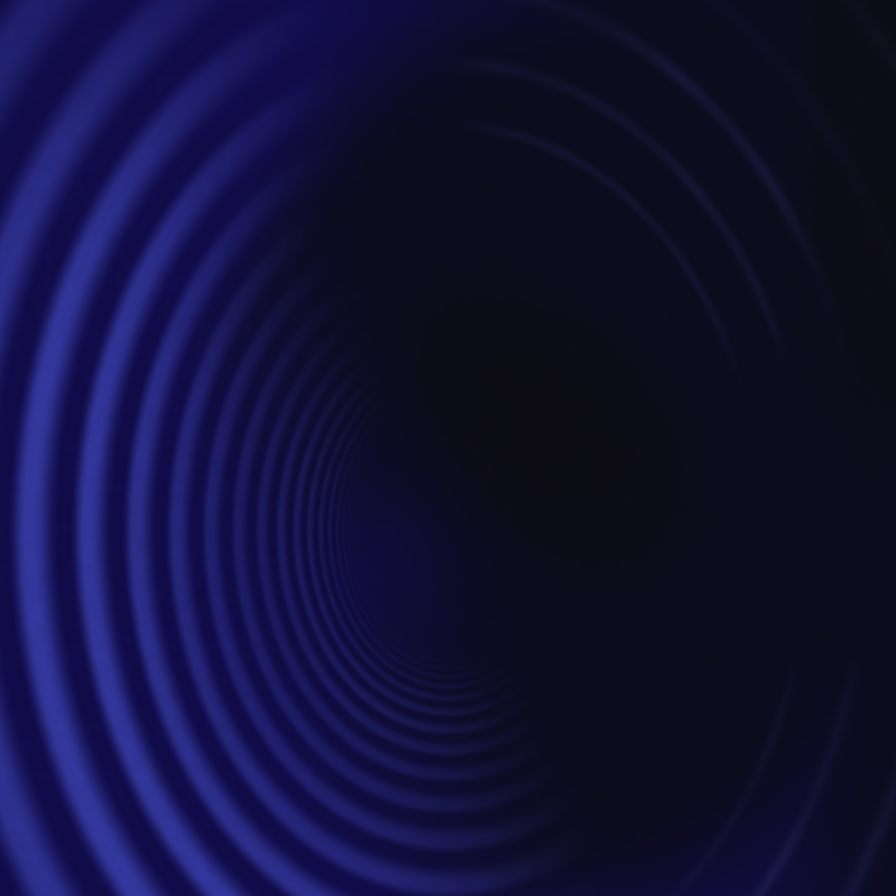
Write a Shadertoy shader that draws this background.

```glsl
// Dark blue ribbed tunnel: nested oval ridges lit from the left, fading into a black core.

const vec3 SHADOW = vec3(0.047, 0.046, 0.116);
const vec3 CORE   = vec3(0.050, 0.048, 0.062);
const vec3 WALL   = vec3(0.066, 0.047, 0.285);
const vec3 RIDGE  = vec3(0.200, 0.215, 0.610);
const vec3 RIM    = vec3(0.125, 0.125, 0.310);

const vec2  CENTER      = vec2(0.502, 0.408);
const float ASPECT      = 1.3;     // height of the ovals over their width
const float END_RADIUS  = 0.0846;  // radius the ridges converge to
const float RING_SPAN   = 0.3815;  // distance from there to ring zero
const float RING_RATIO  = 0.83;    // shrink from one ring to the next
const vec2  KEY_OUTER   = vec2(-0.95, -0.30);
const vec2  KEY_INNER   = vec2(-0.86, -0.51);
const vec2  RIM_DIR     = vec2(0.56, 0.83);
const vec2  LOW_RIM_DIR = vec2(0.80, -0.60);
const vec2  CORE_POS    = vec2(0.61, 0.52);
const vec2  GLOW_POS    = vec2(0.425, 0.37);
const float GRAIN_SCALE = 90.0;
const float GRAIN       = 0.02;

float hash(vec2 p) {
    vec3 q = fract(vec3(p.xyx) * 0.1031);
    q += dot(q, q.yzx + 33.33);
    return fract((q.x + q.y) * q.z);
}

float valueNoise(vec2 p) {
    vec2 i = floor(p), f = fract(p);
    f = f * f * (3.0 - 2.0 * f);
    return mix(mix(hash(i), hash(i + vec2(1, 0)), f.x),
               mix(hash(i + vec2(0, 1)), hash(i + vec2(1, 1)), f.x), f.y);
}

// Ring index, growing inward; ring spacing shrinks geometrically.
float ringPhase(float radius) {
    return log(max(radius - END_RADIUS, 0.001) / RING_SPAN) / log(RING_RATIO);
}

// Broad ridge with a crisp outer edge and a soft inner one.
float ridgeProfile(float f) {
    return smoothstep(-0.38, -0.10, f) * (1.0 - smoothstep(0.0, 0.44, f));
}

// Blue wall light, bounded by a slanted shadow edge.
float wallLight(vec2 p, float radius) {
    float edge = p.x + 0.37 * (p.y - 0.43) - 2.4 * clamp(radius - 0.30, 0.0, 0.15);
    return 1.0 - smoothstep(0.18, 0.55, edge);
}

// Soft round falloff around a point.
float glow(vec2 offset, float width) {
    return exp(-dot(offset, offset) / (width * width));
}

void mainImage(out vec4 fragColor, in vec2 fragCoord) {
    float size = min(iResolution.x, iResolution.y);
    vec2 p = (fragCoord - 0.5 * iResolution.xy) / size + 0.5;

    // Oval polar frame
    vec2 oval = (p - CENTER) / vec2(1.0, ASPECT);
    float radius = length(oval);
    vec2 dir = oval / max(radius, 0.001);
    float phase = ringPhase(radius);
    float f = fract(phase + 0.5) - 0.5;

    // Wall, inner glow and dark core
    vec3 color = mix(SHADOW, WALL, wallLight(p, radius));
    color = mix(color, WALL, 0.50 * glow(p - GLOW_POS, 0.095));
    vec2 c = p - CORE_POS;
    c = vec2(c.x - c.y, (c.x + c.y) * 1.5) * 0.707;
    color = mix(color, CORE, 0.85 * glow(c, 0.17));
    color = mix(color, CORE, 0.6 * smoothstep(0.82, 1.0, p.x) * smoothstep(0.3, 0.8, p.y));

    // Ridges under the key light, weaker with depth
    float outer = smoothstep(0.28, 0.44, radius);
    float key = smoothstep(-0.12, 0.88, dot(dir, mix(KEY_INNER, KEY_OUTER, outer)));
    float depth = smoothstep(0.095, 0.17, radius) * mix(0.30, 1.0, smoothstep(0.20, 0.44, radius));
    depth *= 1.0 - 0.35 * smoothstep(0.50, 0.60, radius);
    color = mix(color, RIDGE, ridgeProfile(f) * key * depth);

    // Thin broken glints on the far side
    float glint = exp(-f * f / 0.008) * smoothstep(0.29, 0.36, radius);
    float breaks = mix(0.35, 1.0, valueNoise(vec2(dir.x * 9.0, floor(phase + 0.5) * 3.7 + 20.0)));
    float rim = 0.55 * smoothstep(0.76, 1.0, dot(dir, RIM_DIR))
              * (1.0 - 0.6 * smoothstep(0.47, 0.54, radius))
              + 0.65 * smoothstep(0.90, 1.0, dot(dir, LOW_RIM_DIR)) * smoothstep(0.36, 0.46, radius);
    color = mix(color, RIM, glint * rim * breaks);

    // Faint mottling
    color *= 1.0 + GRAIN * (2.0 * valueNoise(p * GRAIN_SCALE) - 1.0);
    fragColor = vec4(color, 1.0);
}
```
